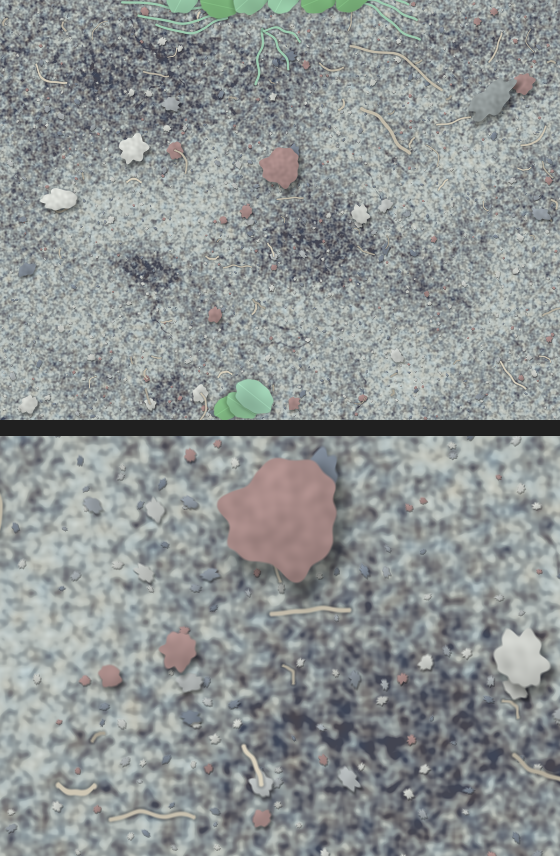
Top: the whole. Bottom: its middle third, enlarged.
A Shadertoy shader for this texture:

```glsl
// Dry garden soil from above: grey crumbly earth with damp patches, stones,
// straw and pea leaves. Gradient noise makes the soil; distance functions
// make the stones, stalks and leaves.

const vec3 DARK = vec3(0.26, 0.27, 0.32);
const vec3 MID = vec3(0.44, 0.45, 0.47);
const vec3 GREY = vec3(0.57, 0.60, 0.60);
const vec3 PALE = vec3(0.72, 0.75, 0.735);
const vec3 STRAW = vec3(0.77, 0.74, 0.67);
const vec3 MINT = vec3(0.62, 0.81, 0.70);
const vec3 GREEN = vec3(0.48, 0.70, 0.48);
const vec3 RED = vec3(0.64, 0.53, 0.52);
const vec3 WHITE = vec3(0.83, 0.84, 0.82);

float hash(vec2 p) {
  vec3 q = fract(p.xyx * 0.1031);
  q += dot(q, q.yzx + 33.33);
  return fract((q.x + q.y) * q.z);
}

vec2 hash2(vec2 p) { return vec2(hash(p), hash(p + 57.0)); }

float corner(vec2 cell, vec2 offset) { return dot(hash2(cell) * 2.0 - 1.0, offset); }

float noise(vec2 p) {
  vec2 i = floor(p), f = fract(p), u = f * f * (3.0 - 2.0 * f), e = vec2(1, 0);
  return mix(mix(corner(i, f), corner(i + e, f - e), u.x),
    mix(corner(i + e.yx, f - e.yx), corner(i + 1.0, f - 1.0), u.x), u.y);
}

float fbm(vec2 p) {
  float sum = 0.0, amp = 0.6;
  for (int i = 0; i < 4; i++) { sum += amp * noise(p); p = p * 2.03 + 17.0; amp *= 0.55; }
  return sum;
}

vec2 rotate(vec2 p, float a) { return vec2(cos(a) * p.x + sin(a) * p.y, cos(a) * p.y - sin(a) * p.x); }

float cover(float d) {
  float edge = max(0.0012, 0.7 / iResolution.y);
  return smoothstep(edge, -edge, d);
}

// Ellipse with a rim roughened by noise
float blob(vec2 p, vec2 radii, float angle, float rough, float seed) {
  vec2 q = rotate(p, angle) / radii;
  float r = length(q);
  return (r - 1.0 + rough * noise(q / max(r, 0.01) * 1.9 + seed)) * min(radii.x, radii.y);
}

void stone(inout vec3 col, vec2 p, vec2 centre, vec2 radii, float angle, vec3 tint) {
  vec2 q = p - centre;
  float seed = 37.0 * (centre.x + centre.y), r = radii.y;
  float shadow = blob(q + vec2(-0.15, 0.28) * r, radii, angle, 0.6, seed);
  col *= 1.0 - 0.38 * smoothstep(0.35 * r, -0.2 * r, shadow);
  float light = 1.0 + 0.07 * dot(q, vec2(-0.5, 0.8)) / r + 0.14 * noise(p * 95.0) + 0.12 * noise(p * 35.0);
  col = mix(col, tint * light, cover(blob(q, radii, angle, 0.6, seed)));
}

// Bent stalk running from root along angle
void stalk(inout vec3 col, vec2 p, vec2 root, float angle, float len, float bend, float width, vec3 tint) {
  vec2 q = rotate(p - root, angle);
  float x = clamp(q.x, 0.0, len), t = x / len;
  float y = bend * x * (1.0 - t) + 0.12 * len * noise(vec2(t * 3.0, root.x * 91.0));
  float d = length(q - vec2(x, y));
  col *= 1.0 - 0.2 * smoothstep(width * 3.0, width, d);
  col = mix(col, tint, cover(d - width));
}

// One stone and one stalk at random in each cell
void scatter(inout vec3 col, vec2 p, float scale, float stones, float stalks) {
  for (int k = 0; k < 9; k++) {
    vec2 id = floor(p * scale) + vec2(k % 3 - 1, k / 3 - 1), key = id + scale;
    vec2 centre = (id + 0.2 + 0.6 * hash2(key + 11.0)) / scale, kind = hash2(key + 23.0);
    float angle = 6.28 * hash(key + 5.0);
    if (hash(key) < stones) {
      vec3 tint = mix(vec3(0.46, 0.50, 0.55), WHITE * 0.93, smoothstep(0.1, 0.6, kind.x));
      tint = mix(tint, RED, step(0.85, kind.x));
      vec2 radii = vec2(0.21, mix(0.12, 0.19, kind.x)) * mix(0.55, 1.2, kind.y) / scale;
      stone(col, p, centre, radii, angle, tint);
    }
    if (hash(key + 31.0) < stalks)
      stalk(col, p, centre, angle, mix(0.25, 0.8, kind.y) / scale, kind.x * 2.4 - 1.2,
        mix(0.0012, 0.0026, kind.x), STRAW * mix(0.85, 1.12, kind.y));
  }
}

void tendrils(inout vec3 col, vec2 p, vec2 root, float angle, float fan, float len) {
  for (float i = -1.0; i < 2.0; i++)
    stalk(col, p, root, angle + fan * i, len * (1.0 - 0.2 * i), 0.35 * i + 0.2, 0.0028, MINT);
}

// Row of overlapping leaves
void sprig(inout vec3 col, vec2 p, vec2 root, vec2 spread, float size, float count) {
  for (float i = 0.0; i < count; i++) {
    vec2 kind = hash2(vec2(i, count));
    vec2 q = p - root - spread * (2.0 * i / (count - 1.0) - 1.0) - vec2(0.0, size * (kind.x - 0.5));
    float angle = kind.x * 2.4 - 1.2, across = rotate(q, angle).y;
    float d = blob(q, size * vec2(1.0, 0.68) * mix(0.75, 1.15, kind.y), angle, 0.22, i);
    float light = 0.98 + 0.07 * smoothstep(0.0025, 0.0, abs(across)) + 0.2 * noise(p * 16.0) + across;
    col *= 1.0 - 0.25 * smoothstep(0.012, -0.005, d);
    col = mix(col, mix(GREEN, MINT, smoothstep(0.1, 0.6, kind.y)) * light, cover(d));
  }
}

float damp(vec2 p, float x, float y, float w, float h) {
  vec2 q = (p - vec2(x, y)) / vec2(w, h);
  return exp(-dot(q, q));
}

vec3 soil(vec2 p) {
  vec2 w = p + 0.09 * vec2(fbm(p * 9.0), fbm(p * 9.0 + 40.0));
  float wet = 0.19 * damp(w, 0.2, 0.84, 0.32, 0.17) + 0.11 * damp(w, 0.55, 0.77, 0.2, 0.13)
    + 0.24 * damp(w, 0.8, 0.4, 0.19, 0.09) + 0.24 * damp(w, 0.36, 0.37, 0.07, 0.05)
    + 0.18 * damp(w, 0.41, 0.06, 0.07, 0.05) + 0.1 * damp(w, 1.2, 0.86, 0.25, 0.13);
  float grain = 0.26 * noise(p * 58.0) + 0.32 * noise(p * 105.0) + 0.3 * noise(p * 180.0);
  float pits = smoothstep(0.08, 0.42, noise(w * 42.0)) * (0.09 + 0.6 * wet);
  float crack = smoothstep(0.018, 0.0, abs(noise(w * 5.0))) * smoothstep(0.05, 0.3, noise(p * 4.0 + 70.0));
  float tone = 0.655 - wet + 0.36 * fbm(p * 5.0 + 12.0) + grain * (1.0 + wet) - pits - 0.22 * crack;
  vec3 col = mix(DARK, MID, smoothstep(0.24, 0.46, tone));
  col = mix(col, GREY, smoothstep(0.42, 0.61, tone));
  col = mix(col, PALE, smoothstep(0.58, 0.76, tone));
  return col + 0.35 * max(tone - 0.76, 0.0) + vec3(0.05, 0, -0.05) * noise(p * 70.0);
}

void mainImage(out vec4 fragColor, in vec2 fragCoord) {
  vec2 p = fragCoord / iResolution.y;
  vec3 col = soil(p);
  scatter(col, p, 58.0, 0.22, 0.0);
  scatter(col, p, 24.0, 0.14, 0.05);
  scatter(col, p, 9.0, 0.16, 0.22);
  // Large stones and straws
  stone(col, p, vec2(0.67, 0.6), vec2(0.047, 0.042), 0.5, RED);
  stone(col, p, vec2(0.317, 0.648), vec2(0.036, 0.031), 0.7, WHITE);
  stone(col, p, vec2(0.14, 0.525), vec2(0.039, 0.024), 0.1, WHITE);
  stone(col, p, vec2(1.17, 0.765), vec2(0.062, 0.034), 0.75, GREY);
  stalk(col, p, vec2(0.835, 0.89), -0.45, 0.24, 0.4, 0.003, STRAW);
  stalk(col, p, vec2(0.865, 0.745), -0.8, 0.155, 0.15, 0.004, STRAW);
  // Pea plants
  tendrils(col, p, vec2(0.54, 0.955), 3.1, 0.12, 0.21);
  tendrils(col, p, vec2(0.63, 0.93), -1.0, 0.7, 0.11);
  tendrils(col, p, vec2(0.86, 1.0), -0.35, 0.25, 0.14);
  sprig(col, p, vec2(0.64, 0.992), vec2(0.2, 0), 0.058, 6.0);
  sprig(col, p, vec2(0.575, 0.045), vec2(0.03, 0.025), 0.046, 3.0);
  fragColor = vec4(clamp(col, 0.0, 1.0), 1.0);
}
```
